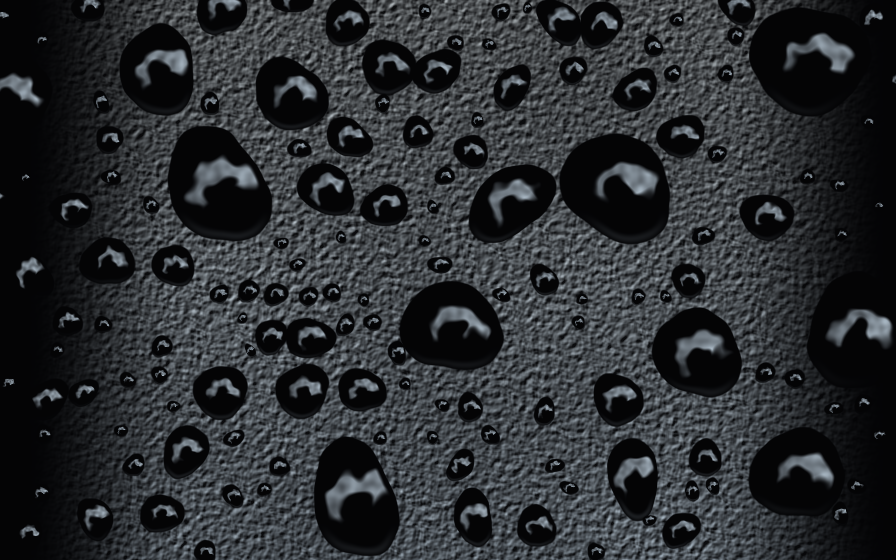
A Shadertoy shader for this texture:

```glsl
// Water drops with curved reflections on a dark, finely embossed surface.
#define BIG_CELL 0.25
#define MID_CELL 0.115
#define TINY_CELL 0.05
#define GRAIN_SCALE 88.0
#define GRAIN_DEPTH 0.42
#define SURFACE_LEVEL 0.275
#define GLINT_LEVEL 0.66
#define BLACK vec3(0.014, 0.015, 0.021)
#define COOL_TINT vec3(0.92, 1.0, 1.06)
#define NEUTRAL_TINT vec3(0.98, 1.0, 0.99)

const float cellSize[3] = float[3](BIG_CELL, MID_CELL, TINY_CELL);
const float density[3] = float[3](0.62, 0.62, 0.3);

vec3 hash3(vec2 p) {
    vec3 q = fract(p.xyx * vec3(0.1031, 0.1030, 0.0973));
    q += dot(q, q.yxz + 33.33);
    return fract((q.xxy + q.yzz) * q.zyx);
}

float gradientCorner(vec2 cell, vec2 offset) {
    return dot(hash3(cell).xy * 2.0 - 1.0, offset);
}

float gradientNoise(vec2 p) {
    vec2 i = floor(p), f = p - i;
    vec2 w = f * f * f * (f * (f * 6.0 - 15.0) + 10.0), e = vec2(1.0, 0.0);
    return mix(mix(gradientCorner(i, f), gradientCorner(i + e.xy, f - e.xy), w.x),
               mix(gradientCorner(i + e.yx, f - e.yx), gradientCorner(i + e.xx, f - e.xx), w.x), w.y);
}

mat2 rotation(float a) {
    float c = cos(a), s = sin(a);
    return mat2(c, -s, s, c);
}

// Centre in xy and radius in z; radius is zero for an empty cell.
vec3 dropInCell(vec2 cell, int layer) {
    vec3 h = hash3(cell + 61.0 * float(layer + 1));
    float chance = hash3(cell + 17.0 + 43.0 * float(layer)).z;
    vec2 centre = cell + 0.5 + 0.45 * (h.xy - 0.5);
    centre.x += 0.5 * mod(cell.y, 2.0);
    float radius = chance < density[layer] ? mix(0.2, 0.42, h.z) : 0.0;
    return vec3(centre, radius) * cellSize[layer];
}

// Free distance from p to the drops of all coarser layers.
float clearance(vec2 p, int layer) {
    float nearest = 1.0;
    for (int k = 0; k < layer; k++)
        for (int n = 0; n < 9; n++) {
            vec3 drop = dropInCell(floor(p / cellSize[k]) + vec2(n % 3 - 1, n / 3 - 1), k);
            if (drop.z > 0.0) nearest = min(nearest, length(p - drop.xy) - drop.z);
        }
    return nearest;
}

// Uneven, stretched outline; u is in units of the drop radius.
float dropOutline(vec2 u, vec3 h) {
    vec2 v = rotation(h.x * 6.283) * u;
    v *= vec2(1.0 + 0.45 * h.y * h.y, 0.94);
    float a = atan(v.y, v.x);
    float wobble = 0.06 * sin(2.0 * a + 6.0 * h.z) + 0.055 * sin(3.0 * a + 9.0 * h.y);
    return length(v) - 1.0 - wobble - 0.07 * gradientNoise(u * 2.0 + h.xy * 40.0);
}

// Hooked reflection, broad at the upper right and thin at the lower left.
float glint(vec2 u, vec3 h, float soft) {
    vec2 seed = h.zx * 50.0;
    vec2 v = u - vec2(0.08, -0.12);
    v += 0.3 * vec2(gradientNoise(u * 2.6 + seed), gradientNoise(u * 2.6 - seed));
    v = rotation(1.95 + 0.8 * (h.y - 0.5)) * v;
    float a = atan(v.y, v.x);
    float along = clamp((a + 1.75) / 3.5, 0.0, 1.0);
    float width = mix(0.21, 0.07, along);
    float stroke = 1.0 - smoothstep(width - soft, width + soft, abs(length(v) - 0.45));
    stroke *= 1.0 - smoothstep(1.5, 1.9, abs(a));
    return stroke * mix(1.0, 0.6, along) * (0.9 + 0.6 * gradientNoise(u * 5.0 + seed));
}

// Embossed grain, lit from the upper left.
float relief(vec2 p) {
    vec2 q = p * GRAIN_SCALE + 0.6 * gradientNoise(p * 25.0);
    vec2 slope = vec2(-0.3, 0.4);
    float coarse = gradientNoise(q) - gradientNoise(q + slope);
    float fine = gradientNoise(q * 1.9 + 7.0) - gradientNoise(q * 1.9 + 7.0 + slope);
    return coarse + 0.55 * fine;
}

void mainImage(out vec4 fragColor, in vec2 fragCoord) {
    vec2 p = fragCoord / iResolution.y;
    vec2 uv = fragCoord / iResolution.xy;
    float pixel = 1.0 / iResolution.y;

    // Surface fading to black at both sides
    float light = smoothstep(0.03, 0.21, uv.x) * (1.0 - smoothstep(0.8, 0.99, uv.x));
    light *= 1.0 + 0.3 * gradientNoise(p * 3.0);
    float level = max(SURFACE_LEVEL + GRAIN_DEPTH * relief(p), 0.03);
    vec3 color = BLACK + light * level * mix(COOL_TINT, NEUTRAL_TINT, uv.y * 0.7);

    // Drops from large to tiny; finer ones only fill the free gaps
    for (int k = 0; k < 3; k++)
        for (int n = 0; n < 9; n++) {
            vec2 cell = floor(p / cellSize[k]) + vec2(n % 3 - 1, n / 3 - 1);
            vec3 drop = dropInCell(cell, k);
            if (drop.z <= 0.0 || length(p - drop.xy) > 1.5 * drop.z) continue;
            if (clearance(drop.xy, k) < 1.15 * drop.z) continue;
            vec3 h = hash3(cell + 97.0 + 29.0 * float(k));
            vec2 u = (p - drop.xy) / drop.z;
            float soft = pixel / drop.z;
            float d = dropOutline(u, h);
            float body = 1.0 - smoothstep(-soft, soft, d);
            float inner = 1.0 - smoothstep(-0.2, -0.08, d);
            float rim = smoothstep(0.12, 0.0, abs(d + 0.1)) * smoothstep(0.4, 1.0, -u.y);
            float shine = GLINT_LEVEL * glint(u, h, 0.05 + 0.6 * soft) * inner;
            shine += 0.09 * rim * light;
            color = mix(color, BLACK + shine * COOL_TINT * 0.94, body);
        }
    fragColor = vec4(color, 1.0);
}
```
